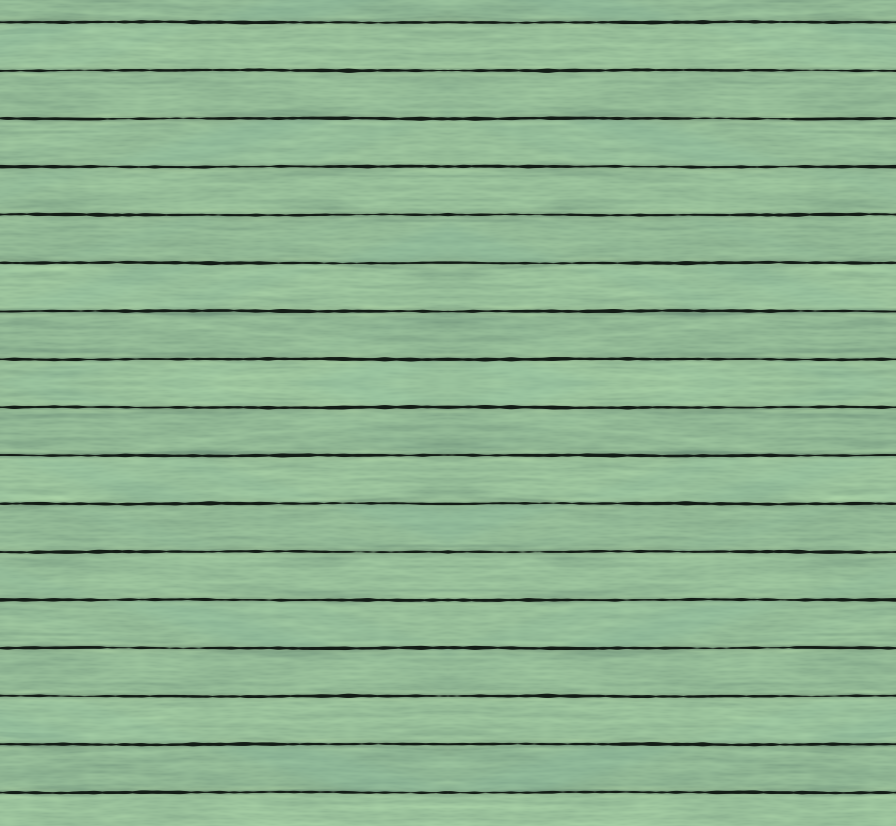
This texture is drawn by a WebGL 1 fragment shader. Its source:

```glsl
precision highp float;
// Weathered green painted planks, mirrored about a centre line both ways.

uniform vec2 u_resolution;

#define PLANKS 17.16                  // planks over the canvas height
#define MIRROR vec2(0.5, 0.536)       // centre of the mirrored layout
#define GAP 0.027                     // half width of a joint, in planks
#define WOBBLE 0.012                  // waviness of a joint, in planks
#define GRAIN 0.50                    // strength of the wood grain
#define WEAR 0.34                     // strength of the dark worn streaks
#define LIGHT vec3(0.645, 0.805, 0.640)
#define SHADE vec3(0.460, 0.600, 0.500)
#define COOL vec3(0.530, 0.715, 0.615)
#define DARK vec3(0.075, 0.110, 0.085)

vec2 hash2(vec2 p) {
  vec2 h = vec2(dot(p, vec2(127.1, 311.7)), dot(p, vec2(269.5, 183.3)));
  return fract(sin(h) * 43758.55);
}

// Smooth cellular noise: soft distance to scattered points, centred on zero.
float cells(vec2 p) {
  vec2 cell = floor(p);
  vec2 local = p - cell;
  float sum = 0.0;
  for (int j = -1; j <= 1; j++) {
    for (int i = -1; i <= 1; i++) {
      vec2 step2 = vec2(float(i), float(j));
      sum += exp(-6.0 * length(step2 + hash2(cell + step2) - local));
    }
  }
  return -log(sum) / 6.0 - 0.35;
}

// Layered sines, about -1 to 1, varied by a seed.
float waves(float x, float seed) {
  return 0.5 * sin(x * 9.0 + seed * 5.1)
       + 0.3 * sin(x * 23.0 + seed * 2.7)
       + 0.2 * sin(x * 61.0 + seed * 8.3);
}

// Paint with broad patches, fine grain and dark streaks.
vec3 paint(float x, float across, float plank) {
  vec2 p = vec2(x, across + plank * 7.3);
  float bend = 0.04 * waves(x, plank + 3.0);
  p.y += bend;

  float tone = 0.67 + 0.11 * cos(2.8 * plank);
  tone += 0.07 * waves(x + 0.12 * sin(across * 4.0 + plank), plank);
  tone += GRAIN * 0.5 * cells(p * vec2(9.0, 5.0));
  tone += GRAIN * 0.6 * cells(p * vec2(14.0, 11.0) + 31.0);
  tone += GRAIN * 0.5 * cells(p * vec2(55.0, 17.0) + 73.0);

  // Worn streaks gather towards the plank edges.
  float edge = smoothstep(0.1, 0.5, abs(across - 0.5));
  float streak = smoothstep(0.08, 0.36, cells(p * vec2(7.0, 8.0) + 57.0));
  tone -= WEAR * streak * (0.35 + 0.65 * edge);

  vec3 colour = mix(SHADE, LIGHT, clamp(tone, -0.2, 1.15));
  float cool = smoothstep(0.1, 0.9, waves(x * 0.6 + 0.1 * across, plank * 1.7));
  return mix(colour, COOL, 0.3 * cool);
}

void main() {
  vec2 uv = gl_FragCoord.xy / u_resolution;
  float x = abs(uv.x - MIRROR.x);
  float y = abs(uv.y - MIRROR.y) * PLANKS + 0.5;
  float pixel = PLANKS / u_resolution.y;

  // Joint nearest to this point, with an uneven line and width.
  float joint = floor(y + 0.5);
  float chips = cells(vec2(x * 70.0, joint * 5.7));
  float offset = y - joint - WOBBLE * waves(x * 1.5, joint);
  float width = GAP * (0.9 + 0.4 * waves(x * 1.3, joint + 4.0) + 1.1 * chips);
  float d = abs(offset);

  vec3 colour = paint(x, fract(y), floor(y));

  // Pale worn rim, soft shade, then the open gap.
  float rim = smoothstep(0.03, 0.07, d) * (1.0 - smoothstep(0.07, 0.16, d));
  colour += 0.035 * rim * (0.5 + waves(x * 2.0, joint + 9.0)) * vec3(1.0, 1.0, 0.6);
  colour *= 1.0 - 0.25 * exp(-d / 0.04);
  float gap = 1.0 - smoothstep(width - 0.6 * pixel, width + 0.6 * pixel, d);
  colour = mix(colour, DARK, gap);

  gl_FragColor = vec4(colour, 1.0);
}
```
